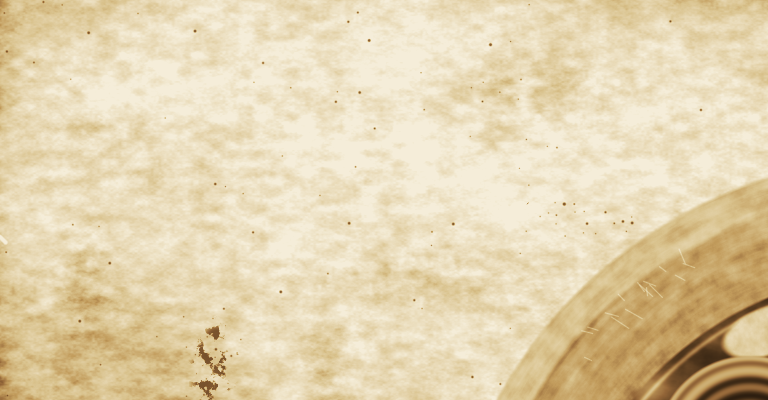
A Shadertoy shader for this texture:

```glsl
// Aged, stained parchment with a worn wheel rising from the lower right corner.
// Everything is painted as one "stain depth" (0 = clean cream, 6 = near black),
// built from noise, soft blobs and circle distances, then mapped to sepia tones.

const vec2  WHEEL_CENTER = vec2(2.262, -0.5535);
const float TYRE_RADIUS = 1.16;
const float SHOULDER_RADIUS = 1.078;
const float RIM_RADIUS = 0.8785;
const vec2  DISC_CENTER = vec2(1.875, -0.125);
const float DISC_RADIUS = 0.235;
const float PAPER_DEPTH = 0.48;
const float MOTTLE = 2.0;
const float GRAIN = 2.6;
const float SPECK_CELLS = 42.0;
const int   SCRATCHES = 16;

float hash(vec2 p) {
    return fract(sin(dot(p, vec2(127.1, 311.7))) * 43758.55);
}

float noise(vec2 p) {
    vec2 i = floor(p), f = fract(p);
    f = f * f * (3.0 - 2.0 * f);
    return mix(mix(hash(i), hash(i + vec2(1, 0)), f.x),
               mix(hash(i + vec2(0, 1)), hash(i + vec2(1, 1)), f.x), f.y);
}

float fbm(vec2 p) {
    float sum = 0.0, amp = 0.5;
    for (int i = 0; i < 5; i++) {
        sum += amp * noise(p);
        p = mat2(1.6, 1.2, -1.2, 1.6) * p + 7.3;
        amp *= 0.5;
    }
    return sum;
}

float blob(vec2 p, vec2 center, vec2 size) {
    vec2 q = (p - center) / size;
    return exp(-dot(q, q));
}

float segment(vec2 p, vec2 a, vec2 b) {
    vec2 d = b - a;
    return length(p - a - d * clamp(dot(p - a, d) / dot(d, d), 0.0, 1.0));
}

// Soft mask: 1 where the distance is negative
float fill(float dist, float soft) {
    return smoothstep(soft, -soft, dist);
}

vec3 sepia(float depth) {
    vec3 c = mix(vec3(0.96, 0.93, 0.85), vec3(0.91, 0.85, 0.71), clamp(depth, 0.0, 1.0));
    c = mix(c, vec3(0.85, 0.76, 0.55), clamp(depth - 1.0, 0.0, 1.0));
    c = mix(c, vec3(0.76, 0.61, 0.36), clamp(depth - 2.0, 0.0, 1.0));
    c = mix(c, vec3(0.58, 0.40, 0.22), clamp(depth - 3.0, 0.0, 1.0));
    c = mix(c, vec3(0.31, 0.21, 0.11), clamp(depth - 4.0, 0.0, 1.0));
    return mix(c, vec3(0.12, 0.08, 0.04), clamp(depth - 5.0, 0.0, 1.0));
}

// Round dots, one per grid cell, kept with the given chance
float specks(vec2 p, float chance, float soft) {
    vec2 cell = floor(p * SPECK_CELLS);
    vec2 spot = 0.2 + 0.6 * vec2(hash(cell + 3.1), hash(cell + 8.7));
    float radius = mix(0.0012, 0.0042, pow(hash(cell + 5.3), 3.0));
    float dist = length(p - (cell + spot) / SPECK_CELLS) - radius;
    return step(hash(cell), chance) * fill(dist, soft);
}

float paper(vec2 p, float right, float soft) {
    float mottle = fbm(p * vec2(4.0, 6.5));
    float grain = fbm(p * vec2(26.0, 44.0) + 11.0);
    float depth = PAPER_DEPTH + MOTTLE * (mottle - 0.48) + GRAIN * (grain - 0.48);
    depth += 0.5 * (noise(p * vec2(150.0, 210.0)) - 0.5);
    // Browned borders and corners
    float edges = 2.0 * blob(p, vec2(0), vec2(0.55, 0.28)) + 1.3 * exp(-p.x / 0.05)
        + 0.7 * exp(-p.y / 0.08) + 0.4 * exp((p.y - 1.0) / 0.04)
        + blob(p, vec2(0, 1), vec2(0.25, 0.12)) + 0.8 * blob(p, vec2(right, 1), vec2(0.25, 0.2));
    // Faint smudges
    float smudges = 0.9 * blob(p, vec2(0.22, 0.28), vec2(0.07, 0.1))
        + 0.8 * blob(p, vec2(0.82, 0.09), vec2(0.06, 0.1))
        + 0.5 * blob(p, vec2(0.19, 0.69), vec2(0.12, 0.06))
        + 0.5 * blob(p, vec2(1.33, 0.76), vec2(0.2, 0.1))
        + 0.4 * blob(p, vec2(1.15, 0.3), vec2(0.3, 0.08));
    depth += edges * (0.65 + 0.7 * mottle) + smudges * 2.0 * grain;
    // Dark flaking stain and scattered dirt
    float stain = blob(p, vec2(0.5375 + 0.12 * (p.y - 0.09), 0.09), vec2(0.055, 0.1));
    float flakes = smoothstep(0.62, 0.72, fbm(p * 52.0) + 0.26 * stain - 0.06) * smoothstep(0.15, 0.5, stain);
    float dirt = blob(p, vec2(1.42, 0.47), vec2(0.13, 0.06));
    float marks = max(flakes, specks(p, 0.018 + 0.4 * dirt + 0.4 * stain, soft));
    depth = mix(depth, 4.7, 0.9 * marks);
    // Torn chip at the left border
    float chip = segment(p, vec2(0.0, 0.408), vec2(0.014, 0.394)) - 0.005;
    return mix(depth, 0.0, fill(chip, soft));
}

float tyre(vec2 polar, float soft) {
    float r = polar.y;
    float streaks = fbm(polar * vec2(9.0, 60.0)) - 0.48;
    float worn = fbm(polar * 34.0) - 0.48;
    float depth = mix(2.75, 1.95, smoothstep(-0.012, 0.012, r - SHOULDER_RADIUS));
    depth += 1.3 * streaks + 1.6 * worn;
    depth += 0.9 * exp(-pow((r - SHOULDER_RADIUS) / 0.007, 2.0)) * smoothstep(2.0, 2.5, polar.x);
    depth += 0.5 * exp(-abs(r - TYRE_RADIUS) / 0.008) + 0.6 * exp((RIM_RADIUS - r) / 0.03);
    // Pale scuffs across the shoulder
    for (int i = 0; i < SCRATCHES; i++) {
        vec2 seed = vec2(i, 4.0);
        vec2 start = vec2(mix(2.1, 2.46, hash(seed)), mix(1.0, 1.07, hash(seed + 9.0)));
        vec2 reach = vec2(0.03 * hash(seed + 17.0) - 0.01, 0.015 + 0.035 * hash(seed + 23.0));
        depth -= 1.5 * fill(segment(polar, start, start + reach) - 0.0008, soft);
    }
    return depth;
}

float rim(vec2 p, float r, float soft) {
    float depth = 4.9 + 1.6 * (fbm(p * vec2(14.0, 20.0)) - 0.48);
    depth -= 1.6 * blob(p, vec2(1.63, 0.02), vec2(0.05, 0.04));
    depth -= 1.5 * exp(-pow((r - RIM_RADIUS + 0.022) / 0.006, 2.0));
    // Pale opening between the spokes
    vec2 q = mat2(0.94, -0.34, 0.34, 0.94) * (p - vec2(1.92, 0.172));
    float opening = (length(q / vec2(0.115, 0.058)) - 1.0) * 0.058;
    depth = mix(depth, 1.3 + 2.0 * (fbm(p * 40.0) - 0.4), fill(opening, 0.004 + soft));
    // Ringed metal disc
    float d = length(p - DISC_CENTER);
    float metal = 3.4 + 0.9 * sin(d * 150.0) + 1.4 * smoothstep(0.19, 0.17, d);
    metal -= 1.2 * exp(-pow((d - DISC_RADIUS + 0.008) / 0.007, 2.0));
    return mix(depth, metal, fill(d - DISC_RADIUS, 0.002 + soft));
}

void mainImage(out vec4 fragColor, in vec2 fragCoord) {
    vec2 p = fragCoord / iResolution.y;
    float soft = 1.0 / iResolution.y;
    vec2 w = p - WHEEL_CENTER;
    float r = length(w);
    vec2 polar = vec2(atan(w.y, w.x), r);

    float depth = paper(p, iResolution.x / iResolution.y, soft);
    depth = mix(depth, tyre(polar, soft), fill(r - TYRE_RADIUS, 0.004 + soft));
    depth = mix(depth, rim(p, r, soft), fill(r - RIM_RADIUS, 0.002 + soft));
    fragColor = vec4(sepia(depth), 1.0);
}
```
